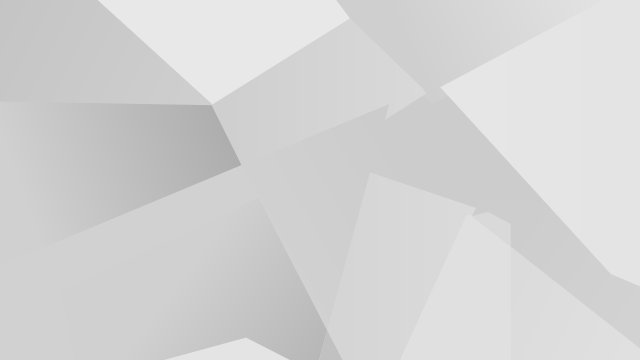
A Shadertoy shader for this background:

```glsl
// Pale gray backdrop of overlapping, softly graded paper facets.

#define GRID vec2(16.0, 9.0)   // design units across the canvas
#define EDGE_WIDTH 1.0         // edge smoothing, in output samples
#define TINT vec3(1.0)         // overall paper tint
#define PAPER 0.82             // open ground
#define WHITE 0.91             // brightest facets
#define FOLD_DARK 0.675        // deepest shade of the left fold
#define LOW_DARK 0.715         // deepest shade of the lower fold

// Signed distance to the line a-b, positive on its left.
float side(vec2 p, vec2 a, vec2 b) {
    vec2 e = normalize(b - a), d = p - a;
    return e.x * d.y - e.y * d.x;
}

// Smooth coverage of a convex quad, corners counterclockwise.
float quad(vec2 p, vec2 a, vec2 b, vec2 c, vec2 d) {
    float inside = min(min(side(p, a, b), side(p, b, c)),
                       min(side(p, c, d), side(p, d, a)));
    float blur = EDGE_WIDTH * GRID.y / iResolution.y;
    return clamp(inside / blur + 0.5, 0.0, 1.0);
}

// Linear shade from point a to point b.
float ramp(vec2 p, vec2 a, vec2 b, float shadeA, float shadeB) {
    vec2 axis = b - a;
    return mix(shadeA, shadeB, clamp(dot(p - a, axis) / dot(axis, axis), 0.0, 1.0));
}

// Facets of the upper half, back to front.
float upperFacets(vec2 p, float shade) {
    float corner = ramp(p, vec2(0.0, 9.0), vec2(5.0, 6.5), 0.77, 0.81);
    shade = mix(shade, corner, quad(p, vec2(-1.0, 6.3), vec2(5.4, 6.3), vec2(2.44, 9.5), vec2(-1.0, 9.5)));

    float fold = ramp(p, vec2(5.8, 6.0), vec2(0.6, 4.1), FOLD_DARK, 0.815);
    shade = mix(shade, fold, quad(p, vec2(-1.0, 1.94), vec2(6.04, 4.875), vec2(5.29, 6.37), vec2(-1.0, 6.48)));

    float sky = ramp(p, vec2(10.5, 7.0), vec2(14.8, 9.0), 0.81, 0.885);
    shade = mix(shade, sky, quad(p, vec2(8.2, 9.5), vec2(8.4, 8.3), vec2(10.8, 6.4), vec2(17.0, 9.5)));

    // Middle sheet and the notch below its right end
    float sheet = ramp(p, vec2(5.5, 6.0), vec2(10.5, 6.0), 0.81, 0.85);
    shade = mix(shade, sheet, quad(p, vec2(5.31, 6.39), vec2(6.04, 4.875), vec2(10.6, 6.76), vec2(8.75, 8.54)));
    shade = mix(shade, sheet, quad(p, vec2(9.73, 6.4), vec2(9.62, 6.0), vec2(10.67, 6.67), vec2(10.4, 6.9)));

    return mix(shade, WHITE, quad(p, vec2(1.89, 9.5), vec2(5.31, 6.39), vec2(8.75, 8.54), vec2(8.03, 9.5)));
}

// Facets of the lower half, back to front.
float lowerFacets(vec2 p, float shade) {
    float fold = ramp(p, vec2(8.2, 0.2), vec2(5.0, 2.6), LOW_DARK, 0.815);
    shade = mix(shade, fold, quad(p, vec2(6.46, 4.06), vec2(1.5, 1.7), vec2(2.0, -0.5), vec2(8.82, -0.5)));

    // Translucent panels, brightening to the right
    float panel = ramp(p, vec2(8.5, 2.0), vec2(11.5, 2.0), 0.835, 0.855);
    shade = mix(shade, panel, quad(p, vec2(9.25, 4.69), vec2(7.84, -0.5), vec2(12.5, -0.5), vec2(12.5, 3.6)));
    shade = mix(shade, 0.755, quad(p, vec2(8.18, 0.736), vec2(7.84, -0.5), vec2(8.82, -0.5), vec2(8.5, 0.12)));
    shade = mix(shade, 0.88, quad(p, vec2(11.67, 3.63), vec2(9.77, -0.5), vec2(13.0, -0.5), vec2(13.0, 3.5)));

    float floorShade = ramp(p, vec2(12.8, 1.5), vec2(16.0, 0.0), 0.86, 0.88);
    shade = mix(shade, floorShade, quad(p, vec2(12.77, -0.5), vec2(17.0, -0.5), vec2(17.0, 4.0), vec2(12.77, 4.0)));

    // Shadow under the large wedge
    float shadow = ramp(p, vec2(13.0, 3.0), vec2(16.0, 0.8), 0.805, 0.825);
    shade = mix(shade, shadow, quad(p, vec2(11.8, 3.6), vec2(17.0, -0.5), vec2(17.0, 4.0), vec2(12.0, 4.0)));
    shade = mix(shade, 0.85, quad(p, vec2(11.8, 3.6), vec2(12.77, 2.83), vec2(12.77, 3.4), vec2(12.2, 3.7)));

    return mix(shade, 0.895, quad(p, vec2(2.27, -0.5), vec2(8.23, -0.5), vec2(6.15, 0.56), vec2(4.1, 0.0)));
}

void mainImage(out vec4 fragColor, in vec2 fragCoord) {
    vec2 p = fragCoord / iResolution.xy * GRID;

    float shade = ramp(p, vec2(9.5, 6.0), vec2(6.0, 4.0), 0.80, PAPER);
    shade = upperFacets(p, shade);
    shade = lowerFacets(p, shade);

    // Large wedge on the right
    float wedge = ramp(p, vec2(8.0, 5.0), vec2(15.0, 5.0), WHITE, 0.895);
    shade = mix(shade, wedge, quad(p, vec2(8.02, 5.23), vec2(15.27, 2.15), vec2(18.0, -0.84), vec2(18.0, 10.54)));

    fragColor = vec4(TINT * shade, 1.0);
}
```
